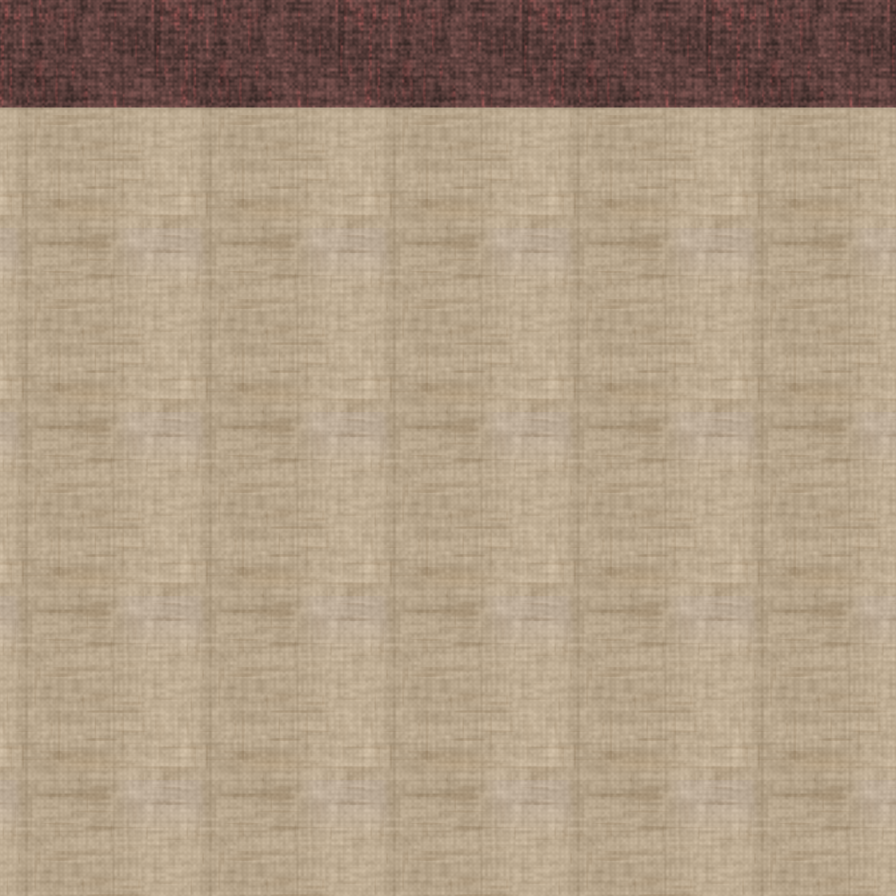
Give the GLSL for this texture, as a Shadertoy shader.

```glsl
// Tiled beige linen wall below a dark maroon woven band.

float hash(vec2 p) {
    vec3 q = fract(p.xyx * 0.1031);
    q += dot(q, q.yzx + 33.33);
    return fract((q.x + q.y) * q.z);
}

// Value noise over one tile; cells wrap so threads join at the tile edges.
float tileNoise(vec2 tile, vec2 cells, float seed) {
    vec2 p = tile * cells;
    vec2 i = floor(p), f = fract(p);
    f = f * f * (3.0 - 2.0 * f);
    vec2 a = mod(i, cells) + seed, b = mod(i + 1.0, cells) + seed;
    return mix(mix(hash(a), hash(vec2(b.x, a.y)), f.x),
               mix(hash(vec2(a.x, b.y)), hash(b), f.x), f.y);
}

// Soft bump of the given centre and half width.
float bump(float x, float centre, float width) {
    return 1.0 - smoothstep(0.0, width, abs(x - centre));
}

// Over-under weave, faded out where the threads are too fine to resolve.
float weave(vec2 tile, float pixel) {
    vec2 s = sin(6.2832 * 40.0 * tile);
    return (0.5 * (s.x + s.y) + 0.4 * s.x * s.y) * (1.0 - smoothstep(0.3, 0.6, 40.0 * pixel));
}

vec3 linen(vec2 tile, float pixel) {
    float weft = tileNoise(tile, vec2(7, 52), 11.0) - 0.5;
    float warp = tileNoise(tile, vec2(52, 6), 37.0) - 0.5;
    float grain = tileNoise(tile, vec2(60), 71.0) - 0.5;
    float cloud = tileNoise(tile, vec2(5, 4), 93.0) - 0.5;
    float shade = 0.060 * weft + 0.048 * warp + 0.055 * grain + 0.022 * cloud;
    shade += 0.016 * weave(tile, pixel);

    // Darker left half, pale right half, with a step at the upper seam
    float edge = tile.x + 0.05 * cloud;
    float pale = smoothstep(0.49, 0.62, edge) * (1.0 - smoothstep(0.94, 1.0, edge));
    shade += 0.028 * pale - 0.012;
    shade -= 0.016 * smoothstep(0.8, 1.0, tile.y);

    // Long pale and dark warp threads
    shade += 0.03 * bump(tile.x, 0.87, 0.025) * tileNoise(tile, vec2(9, 5), 19.0);
    shade -= 0.05 * bump(tile.x, 0.49, 0.012) * tileNoise(tile, vec2(3, 9), 29.0);
    shade -= 0.03 * bump(tile.x, 0.015, 0.015);

    // Brown slubs along both thread directions
    float slub = smoothstep(0.70, 0.98, tileNoise(tile, vec2(5, 46), 53.0))
               + 0.7 * smoothstep(0.78, 1.0, tileNoise(tile, vec2(46, 7), 67.0));
    vec3 color = vec3(0.733, 0.662, 0.562) + shade;
    color -= slub * vec3(0.050, 0.058, 0.065);

    // Grey bloom under the seam and a warm stain near the tile foot
    float bloom = pale * smoothstep(0.65, 0.92, tile.y);
    float stain = bump(tile.x, 0.36, 0.3) * bump(tile.y, 0.09, 0.07);
    return color + bloom * vec3(0.0, 0.004, 0.025) - stain * vec3(0.015, 0.026, 0.04);
}

vec3 maroonCloth(vec2 tile, float pixel) {
    float weft = tileNoise(tile, vec2(9, 50), 17.0) - 0.5;
    float warp = tileNoise(tile, vec2(50, 5), 43.0) - 0.5;
    float grain = tileNoise(tile, vec2(64), 83.0) - 0.5;
    float cloud = tileNoise(tile, vec2(5, 3), 61.0) - 0.5;
    float lift = 0.46 + 0.42 * weft + 0.36 * warp + 0.55 * grain + 0.16 * cloud;
    lift += 0.09 * weave(tile, pixel);
    vec3 color = mix(vec3(0.235, 0.170, 0.160), vec3(0.510, 0.345, 0.330), lift);

    // Broken red warp threads
    float red = smoothstep(0.62, 0.95, tileNoise(tile, vec2(44, 7), 101.0));
    return color + red * (0.6 + grain) * vec3(0.13, 0.025, 0.03);
}

void mainImage(out vec4 fragColor, in vec2 fragCoord) {
    vec2 uv = fragCoord / iResolution.xy;
    vec2 tile = fract((uv - vec2(0.026, 0.130)) / 0.2053);
    float pixel = 1.0 / (0.2053 * iResolution.y);

    // Wall and band meet at a crisp edge with a faint shadow below
    float aa = 0.75 / iResolution.y;
    float band = smoothstep(0.88 - aa, 0.88 + aa, uv.y);
    vec3 wall = linen(tile, pixel) * (1.0 - 0.06 * smoothstep(0.876, 0.88, uv.y));
    fragColor = vec4(mix(wall, maroonCloth(tile, pixel), band), 1.0);
}
```
